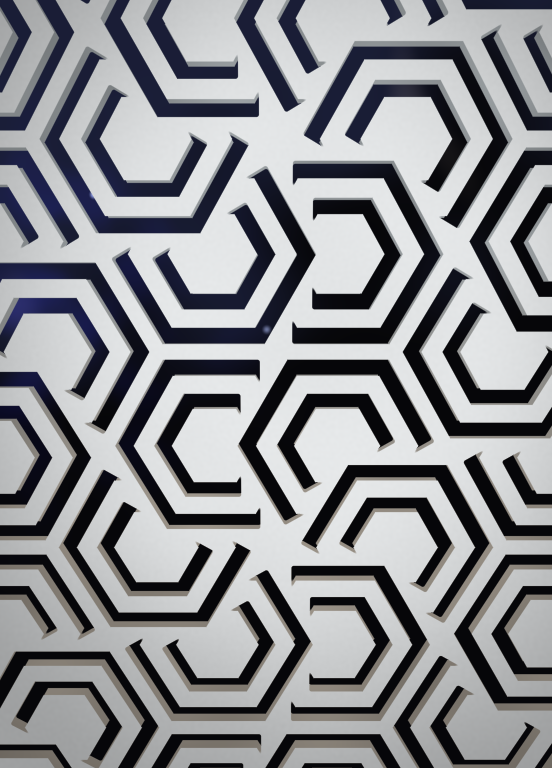
Give the GLSL for this pattern, as a Shadertoy shader.

```glsl
// White panel pierced by interlocking open double hexagons, set in rings of six over a dark backing.

vec2 hash2(vec2 p) {
    p = vec2(dot(p, vec2(127.1, 311.7)), dot(p, vec2(269.5, 183.3)));
    return 2.0 * fract(sin(p) * 43758.5) - 1.0;
}

float gradientNoise(vec2 p) {
    vec2 i = floor(p), f = fract(p), u = f * f * (3.0 - 2.0 * f);
    vec2 e = vec2(1, 0);
    return mix(mix(dot(hash2(i), f), dot(hash2(i + e), f - e), u.x),
               mix(dot(hash2(i + e.yx), f - e.yx), dot(hash2(i + 1.0), f - 1.0), u.x), u.y);
}

mat2 rotation(float a) {
    return mat2(cos(a), sin(a), -sin(a), cos(a));
}

// Intersection of two distances with a small corner radius
float roundedMax(float a, float b, float r) {
    vec2 d = vec2(a, b) + r;
    return min(max(d.x, d.y), 0.0) + length(max(d, 0.0)) - r;
}

// Four sides of a hexagon, open towards +x
float openHexagon(vec2 p, float apothem, float halfWidth) {
    vec2 q = abs(p);
    float hexagon = max(q.y, dot(q, vec2(0.866, 0.5)));
    return roundedMax(abs(hexagon - apothem) - halfWidth, p.x - apothem * 0.577, 0.006);
}

// Offset from the nearest point of a triangular lattice with unit spacing
vec2 nearestRing(vec2 p) {
    vec2 cell = vec2(1.732, 1.0);
    vec2 a = p - cell * round(p / cell);
    vec2 b = p - cell * (floor(p / cell) + 0.5);
    return dot(a, a) < dot(b, b) ? a : b;
}

// Distance to the slots: each motif opens towards the next one of its ring
float slots(vec2 p) {
    p = nearestRing(p - vec2(0.0, 0.5));
    float d = 1.0;
    for (int k = 0; k < 6; k++) {
        vec2 q = rotation(float(k) * 1.0472) * p - vec2(0.306, 0.0);
        q = rotation(2.0944) * q;
        d = min(d, openHexagon(q, 0.196, 0.0198));
        d = min(d, openHexagon(q, 0.1125, 0.0188));
    }
    return d;
}

void mainImage(out vec4 fragColor, in vec2 fragCoord) {
    vec2 p = (fragCoord - 0.5 * iResolution.xy) / iResolution.y;

    // Panel leaning away towards the bottom
    vec2 c = p - vec2(0.0, 0.0417);
    float scale = 0.531 * (1.0 + 0.161 * c.y);
    vec2 plane = c / scale;
    float blur = 0.75 / (iResolution.y * scale);

    // Front and rear edges of the slots; the rear shrinks towards the eye point
    vec2 eye = vec2(0.04, 0.1);
    float front = slots(plane);
    float rear = slots(eye + (plane - eye) * 1.02);
    float opening = 1.0 - smoothstep(-blur, blur, front);
    float depth = 1.0 - smoothstep(-blur, blur, max(front, rear));

    // Painted face, dimming outwards
    float falloff = smoothstep(0.24, 0.72, length((p - vec2(0.04, 0.08)) * vec2(1.2, 1.0)));
    float light = mix(0.9, 0.62, falloff);
    light += 0.02 * gradientNoise(p * 7.0) + 0.012 * gradientNoise(p * 170.0);
    vec3 face = light * vec3(0.99, 1.0, 1.005);

    // Cut thickness: cool above, warm below
    vec3 wall = mix(vec3(0.57, 0.54, 0.5), vec3(0.55, 0.57, 0.58), smoothstep(-0.2, 0.2, p.y));
    wall *= 1.05 - 0.25 * falloff + 0.2 * gradientNoise(p * 9.0);

    // Dark backing with navy reflections, strongest at the upper left
    float cloud = gradientNoise(p * 6.0 + 3.0);
    float navy = smoothstep(0.0, 0.4, p.y - 0.5 * p.x + 0.35 * cloud);
    vec3 backing = mix(vec3(0.025, 0.025, 0.035), vec3(0.1, 0.115, 0.21), navy);
    float blueGlow = exp(-30.0 * dot(p - vec2(-0.31, 0.09), p - vec2(-0.31, 0.09)));
    backing += vec3(0.03, 0.03, 0.22) * blueGlow * smoothstep(-0.25, 0.35, gradientNoise(p * 14.0));
    float haze = smoothstep(0.2, 0.5, gradientNoise(p * vec2(9.0, 5.0) + 8.0));
    backing += vec3(0.2, 0.18, 0.16) * haze * smoothstep(-0.1, 0.4, p.y);

    // Sparse lamp glints on the backing
    vec2 grid = p * 18.0;
    vec2 seed = hash2(floor(grid));
    float glint = smoothstep(0.14, 0.0, length(fract(grid) - 0.5 - 0.3 * seed));
    backing += vec3(0.6, 0.65, 0.8) * glint * step(0.75, seed.x) * navy;

    vec3 color = mix(face, wall, opening);
    color = mix(color, backing, depth);
    fragColor = vec4(color, 1.0);
}
```
